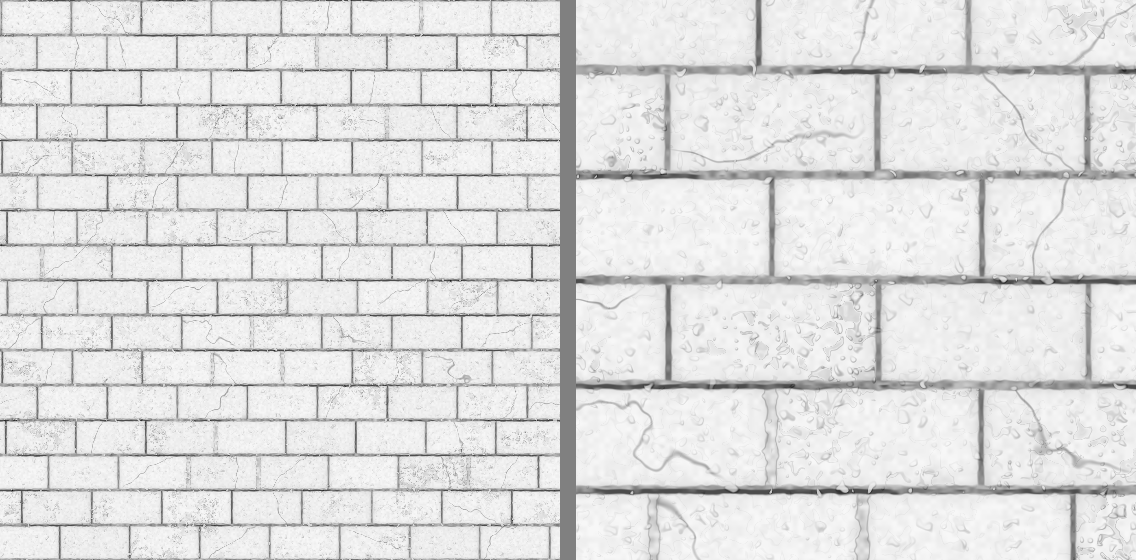
Left, the full canvas; right, a detail of the centre.
Reproduce this texture map procedurally as a three.js fragment shader.

```glsl
// Tileable wall of pale, cracked and pitted bricks in running bond with thin grey joints.
varying vec2 vUv;

const float ROWS = 16.0;
const float COLS = 8.0;
const float BED_HALF = 0.042;     // half widths, in row heights
const float HEAD_HALF = 0.026;
const float JOINT_SOFT = 0.013;
const float BRICK_TONE = 0.945;
const float MORTAR_TONE = 0.64;
const float DARK_TONE = 0.3;
const float CRACK_CHANCE = 0.42;
const float CRACK_HALF = 0.024;
const float CRACK_DEPTH = 0.3;
const float PIT_DEPTH = 0.13;
const float PEBBLE_FREQ = 6.0;    // cells per row height
const float CHIP_FREQ = 10.0;

float hash(vec2 p) {
  vec3 a = fract(p.xyx * 0.1031);
  a += dot(a, a.yzx + 33.33);
  return fract((a.x + a.y) * a.z);
}

// Value noise that wraps after "period" cells.
float noise(vec2 p, vec2 period) {
  vec2 i = floor(p), f = fract(p);
  f = f * f * (3.0 - 2.0 * f);
  vec2 a = mod(i, period), b = mod(i + 1.0, period);
  return mix(mix(hash(a), hash(vec2(b.x, a.y)), f.x),
             mix(hash(vec2(a.x, b.y)), hash(b), f.x), f.y);
}

// Noise over the wall, with whole cells per row height.
float wallNoise(vec2 q, vec2 freq, float seed) {
  return noise(q * freq + seed, freq * ROWS);
}

// Horizontal shift of each course, in brick lengths.
float courseShift(float row) {
  float drift = 0.03 + 0.32 * (1.0 - smoothstep(0.0, 4.0, row));
  drift += 0.07 * (step(6.0, row) - step(10.0, row));
  return 0.5 * mod(row + 1.0, 2.0) + drift + 0.03 * (hash(vec2(row, 7.0)) - 0.5);
}

// Scattered grains: x is the shadowed rim, y the pale body.
vec2 pebbles(vec2 q, vec2 warp, float freq, float density) {
  vec2 g = q * freq + 0.5 + 0.6 * warp;
  vec2 cell = mod(floor(g), freq * ROWS);
  vec2 jitter = vec2(hash(cell + 11.0), hash(cell + 57.0)) - 0.5;
  vec2 f = fract(g) - 0.5 - 0.32 * jitter;
  float d = length(f) - mix(0.09, 0.27, hash(cell + 91.0));
  float present = smoothstep(0.0, 0.1, density - hash(cell + 23.0));
  float shadowSide = 0.6 + 0.4 * dot(f, vec2(0.6, -0.8)) / (length(f) + 0.01);
  float rim = (1.0 - smoothstep(0.0, 0.13, abs(d))) * shadowSide;
  return present * vec2(rim, 1.0 - smoothstep(-0.08, 0.03, d));
}

// Wandering hairline across one brick; l is centred, in row heights.
float crack(vec2 l, vec2 q, vec2 id) {
  float angle = mix(0.25, 2.9, hash(id + 31.0));
  vec2 along = vec2(cos(angle), sin(angle));
  vec2 start = vec2(1.3, 0.3) * (vec2(hash(id + 5.0), hash(id + 17.0)) - 0.5);
  float bend = 0.6 * (wallNoise(q, vec2(1.0), 19.0) - 0.5)
             + 0.25 * (wallNoise(q, vec2(3.0), 45.0) - 0.5)
             + 0.06 * (wallNoise(q, vec2(9.0), 63.0) - 0.5);
  float d = abs(dot(l - start, vec2(-along.y, along.x)) + bend);
  float reach = 1.0 - smoothstep(0.65, 1.0, abs(dot(l - start, along)));
  float fade = mix(0.5, 1.0, wallNoise(q, vec2(5.0), 77.0));
  return (1.0 - smoothstep(0.0, CRACK_HALF, d)) * reach * fade * step(hash(id + 71.0), CRACK_CHANCE);
}

void main() {
  // Brick layout
  vec2 q = vUv * ROWS;
  float brickLength = ROWS / COLS;
  float row = mod(floor(q.y), ROWS);
  float x = q.x / brickLength - courseShift(row);
  vec2 id = vec2(mod(floor(x), COLS), row);
  vec2 l = vec2((fract(x) - 0.5) * brickLength, fract(q.y) - 0.5);
  float fromBed = q.y - floor(q.y + 0.5);
  float headGap = 0.5 * brickLength - abs(l.x);
  float bedGap = abs(fromBed);

  // Shared roughness
  vec2 warp = vec2(wallNoise(q, vec2(12.0), 3.0), wallNoise(q, vec2(12.0), 41.0)) - 0.5;
  float fine = wallNoise(q, vec2(19.0), 0.0) - 0.5;
  float medium = wallNoise(q, vec2(8.0), 29.0) - 0.5;

  // Brick face: grain, fine curled pits, cracks
  float dirt = hash(id + 3.0);
  float cluster = smoothstep(0.4, 0.8, wallNoise(q, vec2(2.0), 53.0)) * smoothstep(0.2, 0.9, dirt);
  float tone = BRICK_TONE + 0.02 * (hash(id + 47.0) - 0.5) + 0.05 * fine;
  vec2 curl = q + 0.11 * warp;
  float relief = 0.6 * wallNoise(curl, vec2(9.0), 13.0) + 0.4 * wallNoise(curl, vec2(17.0), 67.0);
  float rims = 1.0 - smoothstep(0.0, 0.05, abs(relief - 0.6));
  float hollows = smoothstep(0.6, 0.75, relief);
  tone -= PIT_DEPTH * ((0.25 + cluster) * rims + 0.7 * cluster * hollows);
  tone -= CRACK_DEPTH * crack(l, q, id);

  // Soft shade along the brick edges
  tone -= 0.15 * exp(-headGap / 0.045) + 0.12 * exp(-bedGap / 0.05);

  // Vertical joints, each with its own depth; a few are filled with pale mortar
  vec2 headId = vec2(mod(floor(x + 0.5), COLS), row);
  float depth = hash(headId + 83.0);
  float filled = step(0.92, hash(headId + 37.0));
  float headHalf = HEAD_HALF + 0.03 * filled + (0.012 + 0.03 * filled) * (medium + fine);
  float head = 1.0 - smoothstep(headHalf - JOINT_SOFT, headHalf + JOINT_SOFT, headGap);
  float headEdge = 1.0 - smoothstep(0.0, 0.02, abs(headGap - headHalf));
  float headTone = mix(mix(0.62, 0.4, depth), 0.83 - 0.2 * headEdge, filled) + 0.2 * fine;
  tone = mix(tone, headTone, head);

  // Horizontal joints with broken dark seams
  float bedHalf = BED_HALF + 0.02 * (medium + fine);
  float bed = 1.0 - smoothstep(bedHalf - JOINT_SOFT, bedHalf + JOINT_SOFT, bedGap);
  float stretch = wallNoise(q, vec2(1.0, 4.0), 9.0);
  float flecks = wallNoise(q, vec2(11.0, 19.0), 33.0);
  float seam = 1.0 - smoothstep(0.012, 0.034, abs(fromBed + 0.016 + 0.015 * medium));
  seam *= smoothstep(0.4, 0.7, 0.6 * stretch + 0.4 * flecks);
  float bedTone = MORTAR_TONE + 0.2 * fine + 0.24 * (flecks - 0.5);
  tone = mix(tone, mix(bedTone, DARK_TONE, seam), bed);

  // Pebbles and chips, denser in clusters and beside the beds
  float nearBed = 1.0 - smoothstep(0.06, 0.12, bedGap);
  vec2 grains = pebbles(q, warp, PEBBLE_FREQ, 0.24 + 0.25 * cluster + 0.1 * nearBed);
  vec2 chips = pebbles(q + 0.25, warp, CHIP_FREQ, 0.17 + 0.4 * cluster);
  tone = mix(tone, 0.94, 0.75 * grains.y);
  tone -= (0.14 + 0.1 * cluster) * grains.x + (0.09 + 0.13 * cluster) * chips.x;

  gl_FragColor = vec4(vec3(clamp(tone, 0.0, 0.97)), 1.0);
}
```
